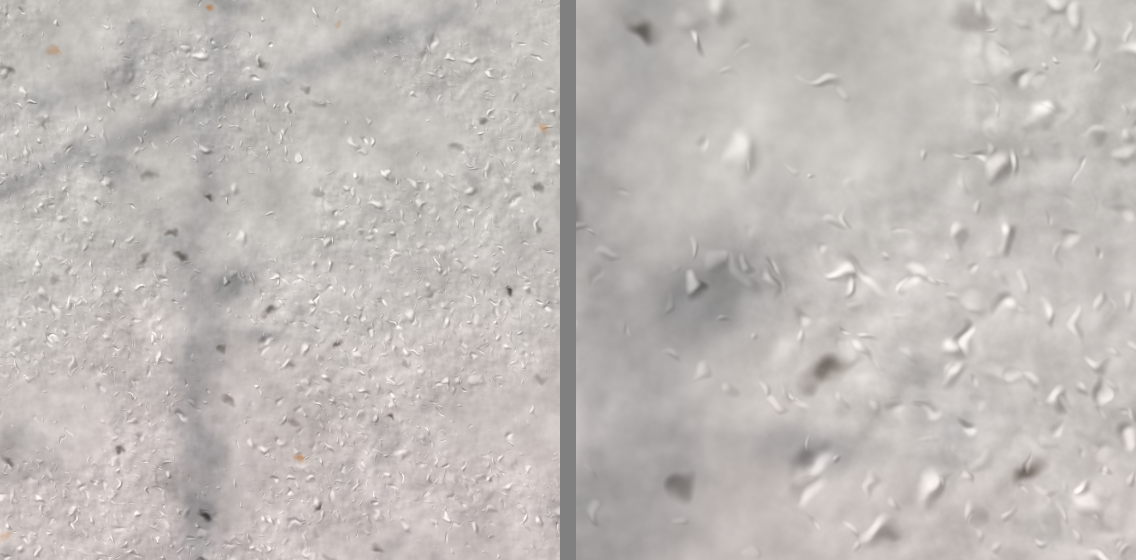
Left: the whole. Right: its middle third, enlarged.
Reproduce this texture procedurally as a Shadertoy shader.

```glsl
// Worn grey concrete with bright chipped flakes, dark pits and soft shadowy stains.
#define CONCRETE_TOP vec3(0.768, 0.753, 0.738)
#define CONCRETE_LOW vec3(0.796, 0.762, 0.752)
#define STAIN_TINT vec3(0.165, 0.150, 0.138)
#define PIT_TINT vec3(0.34, 0.35, 0.36)
#define WARM_TINT vec3(0.02, 0.17, 0.30)
#define FLAKE_GAIN 0.175
#define SHADOW_GAIN 0.15
#define MOTTLE_GAIN 0.16
#define GRAIN_GAIN 0.10
#define RELIEF_GAIN 0.19
#define WARP 0.010

float hash(vec2 p) {
    vec3 q = fract(vec3(p.xyx) * 0.1031);
    q += dot(q, q.yzx + 33.33);
    return fract((q.x + q.y) * q.z);
}

vec2 hash2(vec2 p) {
    return vec2(hash(p + 17.3), hash(p + 71.9));
}

float noise(vec2 p) {
    vec2 i = floor(p), f = fract(p);
    f = f * f * (3.0 - 2.0 * f);
    return mix(mix(hash(i), hash(i + vec2(1, 0)), f.x),
               mix(hash(i + vec2(0, 1)), hash(i + vec2(1, 1)), f.x), f.y);
}

float fbm(vec2 p) {
    float sum = 0.0, gain = 0.5;
    for (int i = 0; i < 4; i++) {
        sum += gain * noise(p);
        p = mat2(1.6, 1.2, -1.2, 1.6) * p + 5.7;
        gain *= 0.5;
    }
    return sum / 0.9375;
}

// Soft-edged ellipse, 1 in the middle and 0 outside
float blob(vec2 p, vec2 radius) {
    return 1.0 - smoothstep(0.15, 1.25, length(p / radius));
}

// Where the surface is rough
float roughness(vec2 p) {
    return smoothstep(0.30, 0.68, noise(p * 8.0 + 3.0));
}

// Scattered chips: x is the lit face, y the shadow beside it
vec2 flakes(vec2 p, float cells, float density, float seed) {
    vec2 sum = vec2(0.0), home = floor(p * cells);
    for (int j = -1; j <= 1; j++)
    for (int i = -1; i <= 1; i++) {
        vec2 cell = home + vec2(i, j), id = cell + seed;
        vec2 center = (cell + hash2(id)) / cells;
        float chance = density * (0.25 + 1.3 * roughness(center)) * mix(1.25, 0.7, center.y);
        if (hash(id + 5.1) > chance) continue;
        float angle = 2.0 + (hash(id + 9.7) - 0.5) * 2.9;
        float c = cos(angle), s = sin(angle);
        mat2 turn = mat2(c, -s, s, c);
        vec2 radius = vec2(mix(0.16, 0.36, hash(id + 2.2)), mix(0.09, 0.18, hash(id + 3.8))) / cells;
        vec2 d = p - center;
        vec2 shift = vec2(0.11, -0.13) / cells * (hash(id + 6.4) < 0.7 ? 1.0 : -1.0);
        float strength = mix(0.3, 1.15, hash(id + 8.3));
        sum = max(sum, strength * vec2(blob(turn * d, radius), blob(turn * (d - shift), radius * 1.15)));
    }
    return sum;
}

// Sparse holes: x is the depth, y marks the rare rusty ones
vec2 pits(vec2 p, float cells, float density) {
    vec2 sum = vec2(0.0), home = floor(p * cells);
    for (int j = -1; j <= 1; j++)
    for (int i = -1; i <= 1; i++) {
        vec2 cell = home + vec2(i, j), id = cell + 211.0;
        if (hash(id) > density) continue;
        vec2 d = p - (cell + hash2(id)) / cells;
        d.y += d.x * (hash(id + 4.0) - 0.4);
        vec2 radius = vec2(mix(0.09, 0.18, hash(id + 1.5)), mix(0.07, 0.12, hash(id + 2.5))) / cells;
        float hole = blob(d, radius) * mix(0.3, 1.0, hash(id + 7.0));
        sum = max(sum, hash(id + 8.0) < 0.08 ? vec2(0.0, hole) : vec2(hole, 0.0));
    }
    return sum;
}

float band(float offset, float width) {
    return exp(-offset * offset / (width * width));
}

// One vertical trail, two slanting streaks and a few smudges
float stains(vec2 p) {
    float wobble = (fbm(p * 9.0) - 0.5) * 0.07;
    float trail = 0.358 + 0.022 * smoothstep(0.5, 1.0, p.y) - 0.012 * band(p.y - 0.25, 0.12) + wobble;
    float low = 1.0 - smoothstep(0.40, 0.62, p.y);
    float sum = band(p.x - trail, mix(0.030, 0.043, low)) * mix(0.50, 0.80, low);
    float slope = p.y - 0.67 - 0.375 * p.x + wobble * 0.4;
    sum += 0.62 * band(slope, 0.024) * (1.0 - smoothstep(0.75, 0.98, p.x));
    sum += 0.38 * band(slope - 0.115, 0.028) * (1.0 - smoothstep(0.25, 0.5, p.x));
    sum += 0.95 * blob(p - vec2(0.418, 0.492) + wobble * 0.4, vec2(0.040, 0.034));
    sum += 0.60 * blob(p - vec2(0.382, 0.205) + wobble, vec2(0.050, 0.044));
    sum += 0.70 * blob(p - vec2(0.475, 0.405) + wobble * 0.5, vec2(0.055, 0.018));
    sum += 0.45 * smoothstep(0.62, 0.80, fbm(p * 13.0 + 40.0));
    return sum * mix(0.65, 1.35, fbm(p * 34.0));
}

void mainImage(out vec4 fragColor, in vec2 fragCoord) {
    vec2 p = fragCoord / iResolution.y;
    vec2 bent = p + WARP * (vec2(noise(p * 95.0), noise(p * 95.0 + 31.0)) - 0.5);

    // Slab with cloudy mottling, soft grain and a slanting relief
    vec3 color = mix(CONCRETE_LOW, CONCRETE_TOP, smoothstep(0.1, 0.75, p.y + 0.3 * (fbm(p * 3.0) - 0.5)));
    color += MOTTLE_GAIN * (fbm(p * 14.0 + 9.0) - 0.5) + GRAIN_GAIN * (fbm(p * 52.0) - 0.5);
    float relief = fbm(p * 58.0 + 80.0) - fbm((p + vec2(0.005, -0.005)) * 58.0 + 80.0);
    color += RELIEF_GAIN * relief * mix(0.3, 1.0, roughness(p));
    color -= STAIN_TINT * min(stains(p), 1.2);

    // Chips of three sizes, each with a shaded side
    vec2 chips = flakes(bent, 24.0, 0.24, 11.0);
    chips = max(chips, flakes(bent, 38.0, 0.40, 57.0));
    chips = max(chips, 0.6 * flakes(bent, 60.0, 0.36, 123.0));
    color -= SHADOW_GAIN * chips.y * (1.0 - min(chips.x, 1.0));
    color += FLAKE_GAIN * chips.x * vec3(1.0, 0.98, 0.96);

    // Pits and rust
    vec2 holes = pits(bent, 11.0, 0.26);
    color -= PIT_TINT * holes.x + WARM_TINT * holes.y;
    fragColor = vec4(clamp(color, 0.0, 1.0), 1.0);
}
```
